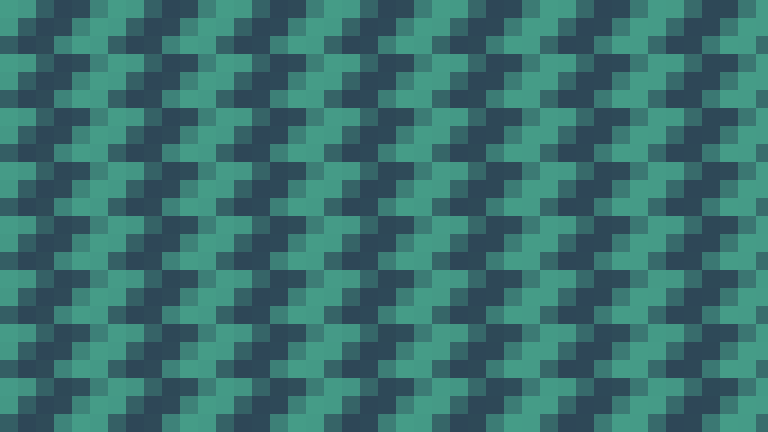
Write a Shadertoy shader that draws this pattern.

```glsl
// Stepped zigzag stripes: a soft two-colour wave sampled on a coarse square grid.
// Every row slides the wave by one cell, and the slide restarts every third row.
// A slow drift across and a softer first row per step vary the in-between tones.

#define ROWS 24.0           // square cells down the canvas
#define PERIOD 6.0          // cells per stripe pair
#define STEPS 3.0           // rows per zigzag step
#define SOFTNESS 0.9        // half width of the wave's tonal ramp
#define DRIFT_LEFT 0.28     // wave offset in cells at the left edge
#define DRIFT_RIGHT 0.07    // wave offset in cells at the right edge
#define FADE_TOP 0.95       // contrast of first step rows at the top
#define FADE_BOTTOM 0.78    // contrast of first step rows at the bottom
#define DARK vec3(0.18, 0.28, 0.34)
#define GREEN vec3(0.27, 0.61, 0.53)
#define SAMPLES 2           // antialiasing samples per axis

const float TAU = 6.2831853;

// Flat colour of one cell; rows count from the top
vec3 cellColor(vec2 cell, float columns) {
    float stepRow = mod(cell.y, STEPS);
    float drift = mix(DRIFT_LEFT, DRIFT_RIGHT, clamp(cell.x / columns, 0.0, 1.0));
    float wave = cos(TAU * (cell.x + stepRow - 0.5 + drift) / PERIOD);

    // The first row of each step loses contrast towards the bottom
    float fade = mix(FADE_TOP, FADE_BOTTOM, cell.y / ROWS);
    wave *= stepRow < 0.5 ? fade : 1.0;

    return mix(DARK, GREEN, smoothstep(-SOFTNESS, SOFTNESS, wave));
}

void mainImage(out vec4 fragColor, in vec2 fragCoord) {
    float cellSize = iResolution.y / ROWS;
    float columns = iResolution.x / cellSize;
    vec3 color = vec3(0.0);

    // Average samples over the pixel to smooth the cell edges
    for (int j = 0; j < SAMPLES; j++) {
        for (int i = 0; i < SAMPLES; i++) {
            vec2 offset = (vec2(i, j) + 0.5) / float(SAMPLES) - 0.5;
            vec2 p = fragCoord + offset;
            p.y = iResolution.y - p.y;
            color += cellColor(floor(p / cellSize), columns);
        }
    }
    fragColor = vec4(color / float(SAMPLES * SAMPLES), 1.0);
}
```
